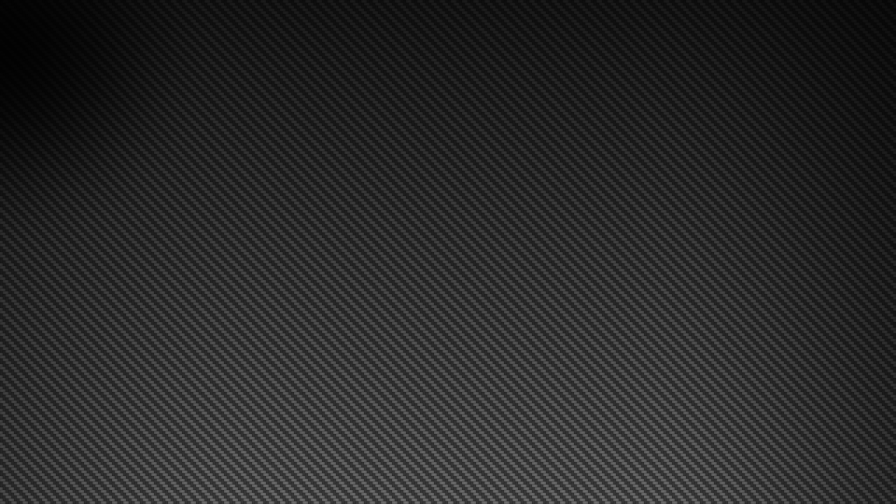
Give the GLSL for this pattern, as a WebGL 1 fragment shader.

```glsl
precision highp float;
// Dark carbon fibre twill in fine falling diagonals, lit from below.

uniform vec2 u_resolution;

const float REPEATS_ACROSS = 80.0;   // twill repeats over the canvas width
const float TOWS = 4.0;              // tows in one repeat
const float FLOAT_LENGTH = 2.0;      // cells a tow passes over
const float WEFT_SHADE = 1.39;
const float WARP_SHADE = 0.73;
const float GAP_DEPTH = 0.2;         // darkening between tows
const float CROWN = 0.17;            // highlight along a float
const float WEAR = 0.05;             // brightness change from cell to cell
const float LIGHT_BOTTOM = 0.29;
const float LIGHT_TOP = 0.07;
const float PI = 3.14159265;
const int SAMPLES = 4;               // per axis, for smooth edges

float hash(vec2 p) {
    p = fract(p * vec2(0.1031, 0.1137));
    p += dot(p, p.yx + 33.33);
    return fract((p.x + p.y) * p.x * 17.3);
}

// Relative brightness of the weave; one unit is one tow width.
float twill(vec2 p) {
    vec2 cell = floor(p);
    vec2 local = p - cell;
    float phase = mod(cell.x + cell.y, TOWS);
    bool weftOver = phase < FLOAT_LENGTH;

    // Pale horizontal weft floats and dark vertical warp floats
    float along = weftOver ? phase + local.x : phase - FLOAT_LENGTH + local.y;
    float across = weftOver ? local.y : local.x;
    float crown = 1.0 + CROWN * (sin(PI * along / FLOAT_LENGTH) - 0.64);
    float edge = abs(across - 0.5) * 2.0;
    float gap = 1.0 - GAP_DEPTH * smoothstep(0.45, 1.0, edge);
    float wear = 1.0 + WEAR * (hash(cell) - 0.5);
    return (weftOver ? WEFT_SHADE : WARP_SHADE) * crown * gap * wear;
}

// Broad light over the sheet, with dark sides and a dark upper left corner.
float illumination(vec2 uv) {
    float light = mix(LIGHT_BOTTOM, LIGHT_TOP, uv.y);
    float left = smoothstep(-0.2, 0.3, uv.x);
    float right = 1.0 - smoothstep(0.72, 1.1, uv.x);
    light *= mix(0.55, 1.0, left) * mix(0.45, 1.0, right);
    float corner = length((uv - vec2(0.0, 0.9)) * vec2(1.0, 0.6));
    return light * mix(0.15, 1.0, smoothstep(0.0, 0.24, corner));
}

void main() {
    vec2 uv = gl_FragCoord.xy / u_resolution;
    float cellsPerPixel = REPEATS_ACROSS * TOWS / u_resolution.x;

    // Average the weave over the pixel
    float weave = 0.0;
    for (int j = 0; j < SAMPLES; j++) {
        for (int i = 0; i < SAMPLES; i++) {
            vec2 offset = (vec2(float(i), float(j)) + 0.5) / float(SAMPLES) - 0.5;
            weave += twill((gl_FragCoord.xy + offset) * cellsPerPixel);
        }
    }
    weave /= float(SAMPLES * SAMPLES);

    gl_FragColor = vec4(vec3(illumination(uv) * weave), 1.0);
}
```
